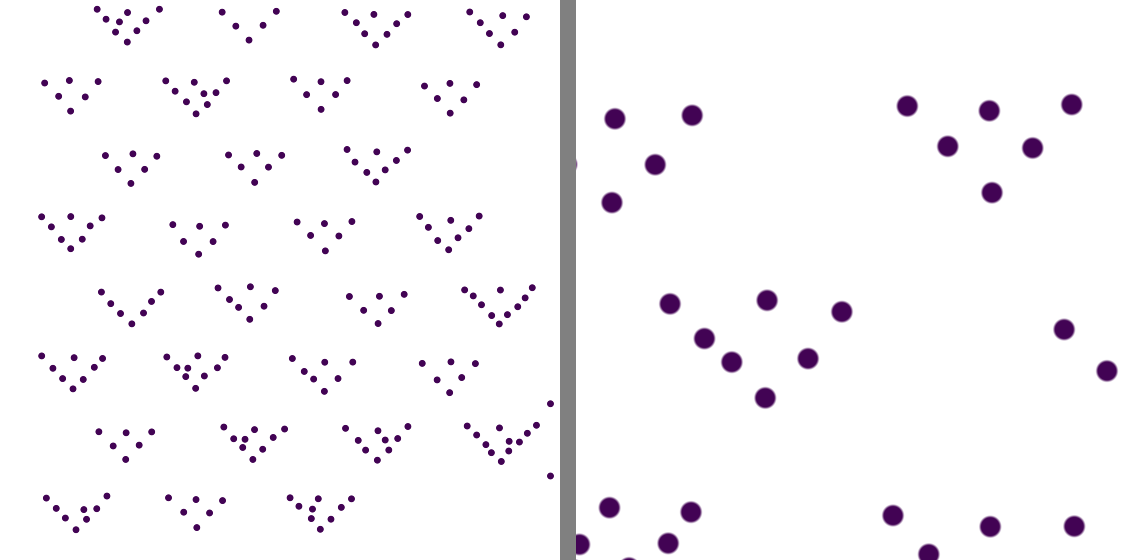
Left, the full canvas; right, a detail of the centre.
Give the GLSL for this pattern, as a three.js fragment shader.

```glsl
// Staggered rows of small V shapes made of dark purple dots on white, each slightly irregular.
varying vec2 vUv;

float hash(vec2 p) {
  return fract(sin(dot(p, vec2(127.1, 311.7))) * 43758.5453);
}

vec2 jitter(vec2 seed) {
  return vec2(hash(seed), hash(seed + 17.3)) - 0.5;
}

float dotMask(vec2 p, vec2 center) {
  return 1.0 - smoothstep(0.0051, 0.0071, length(p - center));
}

// One arm of evenly spaced dots rising from the tip; side is -1 or 1.
float arm(vec2 p, float side, float count, vec2 seed) {
  float ink = 0.0;
  vec2 reach = vec2(side * 0.057, 0.06) * (0.64 + 0.105 * count);
  for (int i = 1; i <= 4; i++) {
    float k = float(i);
    if (k > count) break;
    vec2 wobble = jitter(seed + vec2(k * 3.1, side * 5.7)) * 0.006;
    ink = max(ink, dotMask(p, reach * k / count + wobble));
  }
  return ink;
}

float vShape(vec2 p, vec2 cell) {
  float pick = hash(cell + 2.7);
  float count = 2.0 + step(0.3, pick) + step(0.75, pick);
  float fewer = step(0.7, hash(cell + 8.1));
  float ink = dotMask(p, vec2(0.0));
  ink = max(ink, arm(p, -1.0, count, cell));
  ink = max(ink, arm(p, 1.0, max(2.0, count - fewer), cell));

  // Dot between the arm ends, and an occasional one inside
  if (hash(cell + 4.9) < 0.92) {
    vec2 top = vec2(0.0, 0.047 + 0.004 * count - 0.004);
    ink = max(ink, dotMask(p, top + jitter(cell + 6.2) * 0.008));
  }
  if (count > 2.5 && hash(cell + 11.3) < 0.4) {
    float side = hash(cell + 13.9) < 0.5 ? -1.0 : 1.0;
    ink = max(ink, dotMask(p, vec2(side * 0.014, 0.036)));
  }
  return ink;
}

void main() {
  // Four shapes in each of eight rows, alternate rows shifted right
  vec2 pitch = vec2(0.2225, 0.1245);
  float row = floor((vUv.y - 0.022) / pitch.y);
  float left = 0.133 + 0.096 * mod(row, 2.0);
  float column = floor((vUv.x - left) / pitch.x + 0.5);
  vec2 cell = vec2(column, row);
  vec2 tip = vec2(left, 0.053) + cell * pitch + jitter(cell + 21.4) * vec2(0.014, 0.01);

  bool inGrid = column >= 0.0 && column < 4.0 && row >= 0.0 && row < 8.0;
  bool gap = column == 3.0 && (row == 0.0 || row == 5.0);
  float ink = inGrid && !gap ? vShape(vUv - tip, cell) : 0.0;

  // Two stray dots near the right edge
  for (int i = 0; i < 2; i++) {
    ink = max(ink, dotMask(vUv, vec2(0.983, 0.15 + 0.129 * float(i))));
  }

  gl_FragColor = vec4(mix(vec3(1.0), vec3(0.26, 0.01, 0.33), ink), 1.0);
}
```
